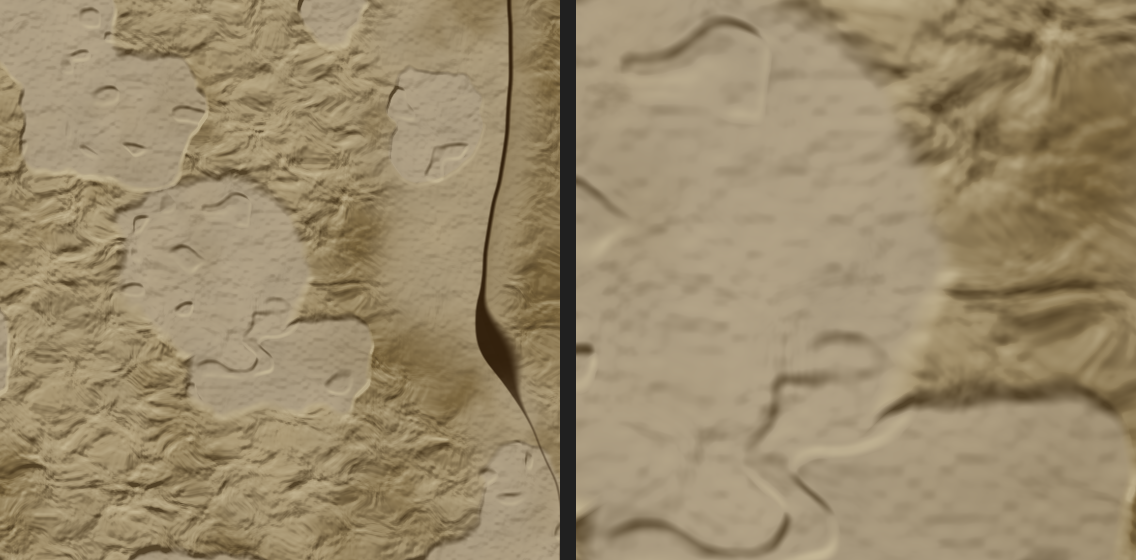
Left: the whole. Right: its middle third, enlarged.
Write a WebGL 2 fragment shader that draws this texture.

```glsl
#version 300 es
precision highp float;
// Weathered plaster wall: crumbling relief, smooth worn patches, brown stains and a crack.

#define GRAIN_SCALE 36.0
#define GRAIN_STRETCH 1.35
#define RELIEF 0.66
#define LIGHT_STEP vec2(-0.0022, 0.0058)
#define PATCH_LEVEL 0.60
#define PIT_DEPTH 0.9
#define CRACK_WIDTH 0.0038
#define HOLE_WIDTH 0.024
#define STAIN_AMOUNT 0.85

uniform vec2 u_resolution;
out vec4 fragColor;

const vec3 CHALK = vec3(0.675, 0.615, 0.510);
const vec3 SAND = vec3(0.645, 0.575, 0.435);
const vec3 OCHRE = vec3(0.470, 0.385, 0.225);
const vec3 SHADOW = vec3(0.270, 0.205, 0.105);
const vec3 GLINT = vec3(0.800, 0.745, 0.610);
const vec3 VOID = vec3(0.170, 0.100, 0.025);

float hash(vec2 cell) {
    uvec2 q = uvec2(ivec2(cell)) * uvec2(1597u, 3812u + 1u);
    uint n = (q.x ^ (q.y << 7)) * 74761u + q.y;
    n = (n ^ (n >> 15)) * 739393u;
    n = (n ^ (n >> 13)) * 97531u;
    return float((n ^ (n >> 16)) & 65535u) / 65535.0;
}

float noise(vec2 p) {
    vec2 i = floor(p), f = fract(p);
    f = f * f * f * (f * (f * 6.0 - 15.0) + 10.0);
    return mix(mix(hash(i), hash(i + vec2(1, 0)), f.x),
               mix(hash(i + vec2(0, 1)), hash(i + vec2(1, 1)), f.x), f.y);
}

float fbm(vec2 p, int octaves) {
    float sum = 0.0, amp = 0.5, total = 0.0;
    for (int i = 0; i < octaves; i++) {
        sum += amp * noise(p);
        total += amp;
        amp *= 0.5;
        p = mat2(1.6, 1.2, -1.2, 1.6) * p + 17.3;
    }
    return sum / total;
}

float blob(vec2 p, vec2 center, vec2 size) {
    vec2 d = (p - center) / size;
    return exp(-dot(d, d));
}

float crackCenter(float y) {
    return 0.910 - 0.052 * (1.0 - smoothstep(0.42, 0.86, y))
         + 0.142 * (1.0 - smoothstep(0.08, 0.47, y))
         + 0.006 * (noise(vec2(y * 16.0, 4.0)) - 0.5);
}

// x: worn patches, y: smooth strip beside the crack
vec2 smoothAreas(vec2 p) {
    vec2 w = p + 0.07 * (vec2(fbm(p * 11.0, 3), fbm(p * 11.0 + 40.0, 3)) - 0.5);
    float main = 1.0 - length((w - vec2(0.38, 0.53)) / vec2(0.185, 0.165));
    float worn = max(main, 2.2 * (noise(w * vec2(6.0, 4.6) + 8.4) - PATCH_LEVEL));
    float left = 0.67 + 0.17 * (1.0 - smoothstep(0.15, 0.45, p.y));
    float strip = smoothstep(left - 0.05, left + 0.05, w.x);
    strip *= 1.0 - 0.75 * smoothstep(0.01, 0.07, p.x - crackCenter(p.y));
    return vec2(smoothstep(-0.04, 0.10, worn), strip);
}

float height(vec2 p) {
    vec2 areas = smoothAreas(p);
    float calm = max(areas.x, areas.y);
    vec2 g = p * vec2(GRAIN_SCALE / GRAIN_STRETCH, GRAIN_SCALE);
    g += 1.1 * vec2(noise(g * 0.7 + 5.0), noise(g * 0.7 + 31.0));
    float vigor = mix(0.55, 1.25, noise(p * 7.0 + 60.0));
    float crumbs = fbm(g, 4) * 1.8 * vigor * mix(1.0, 0.20, calm);
    float pits = smoothstep(0.74, 0.92, noise(g * 0.85 + 90.0)) * areas.x;
    float grit = 0.10 * noise(p * vec2(105.0, 140.0));
    return crumbs + grit - PIT_DEPTH * 0.45 * pits - 0.22 * areas.x;
}

float stain(vec2 p) {
    vec2 w = p + 0.08 * (vec2(fbm(p * 9.0 + 3.0, 4), fbm(p * 9.0 + 71.0, 4)) - 0.5);
    float s = 0.75 * blob(w, vec2(0.62, 0.54), vec2(0.075, 0.12));
    s += 0.95 * blob(w, vec2(0.67, 0.36), vec2(0.13, 0.055));
    s += 0.55 * blob(w, vec2(0.78, 0.27), vec2(0.07, 0.12));
    s += 0.60 * blob(w, vec2(0.0, 0.05), vec2(0.09, 0.08));
    s += 0.65 * smoothstep(0.0, 0.09, p.x - crackCenter(p.y)) * smoothstep(0.20, 0.42, p.y);
    return s + 0.75 * smoothstep(0.50, 0.85, fbm(w * 6.0 + 22.0, 3));
}

void main() {
    vec2 p = gl_FragCoord.xy / u_resolution;
    vec2 areas = smoothAreas(p);
    float calm = max(areas.x, areas.y);

    // Pigment and stains
    vec3 color = mix(SAND, CHALK, max(areas.x, 0.45 * areas.y));
    color *= 0.95 + 0.10 * fbm(p * 14.0, 4);
    color = mix(color, OCHRE, clamp(stain(p) * STAIN_AMOUNT * (1.0 - 0.75 * areas.x), 0.0, 0.9));

    // Relief lit from above
    float h = height(p);
    float slope = (h - height(p + LIGHT_STEP)) * RELIEF * 2.6;
    float hollow = (1.0 - calm) * (1.0 - smoothstep(0.35, 0.85, h));
    color = mix(color, SHADOW, clamp(-slope + 0.16 * hollow, 0.0, 0.85));
    color = mix(color, GLINT, clamp(slope * 0.85, 0.0, 0.75));

    // Crack widening into a hole with a soft right side
    float hole = exp(-pow((p.y - 0.375) / 0.062, 2.0));
    float d = p.x - crackCenter(p.y) - 0.008 * hole;
    float halfWidth = CRACK_WIDTH * mix(0.45, 1.0, smoothstep(0.25, 0.40, p.y)) + HOLE_WIDTH * hole;
    float soft = max(0.0025, 1.2 / u_resolution.x);
    float gap = smoothstep(-halfWidth - soft, -halfWidth + soft, d)
              * (1.0 - smoothstep(halfWidth * 0.6 - soft, halfWidth + soft + 0.022 * hole, d));
    float rim = smoothstep(-0.004, 0.0, d) * exp(-max(d, 0.0) / 0.028) * smoothstep(0.2, 0.5, p.y);
    color = mix(color, OCHRE, 0.45 * rim);
    color = mix(color, VOID, gap * mix(0.55, 0.93, smoothstep(0.22, 0.36, p.y)));
    fragColor = vec4(color, 1.0);
}
```
